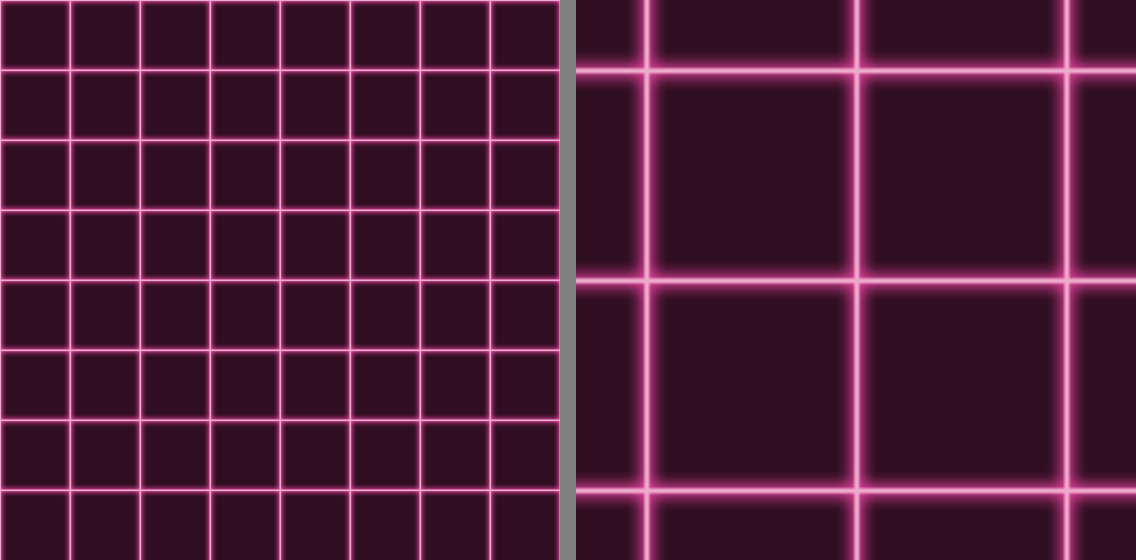
Left: the whole. Right: its middle third, enlarged.
This pattern is drawn by a three.js fragment shader. Its source:

```glsl
// Neon grid: thin pale pink lines with a soft magenta glow on dark plum,
// eight cells across and down. Each axis takes the distance to its nearest
// line, which drives a fading halo and a crisp core; the axes are then blended.

varying vec2 vUv;

const float CELLS = 8.0;
const vec2 LAST_LINE = vec2(8.0, 7.0);   // the lower border stays open
const float LINE_SHIFT = 0.0039;         // lengths below are in cells
const float CORE_HALF_WIDTH = 0.0117;
const float CORE_SOFTNESS = 0.0156;
const float GLOW_REACH = 0.11;
const float GLOW_STRENGTH = 0.88;

const vec3 BACKGROUND = vec3(0.185, 0.053, 0.13);
const vec3 GLOW_COLOR = vec3(0.90, 0.26, 0.62);
const vec3 CORE_COLOR = vec3(0.93, 0.67, 0.80);

// Distance to the nearest vertical (x) and horizontal (y) line.
vec2 lineDistance(vec2 p) {
  vec2 nearest = clamp(floor(p + 0.5), vec2(0.0), LAST_LINE);
  return abs(p - nearest - LINE_SHIFT);
}

// Joins the coverage of both axes without overshooting one.
float joinAxes(vec2 coverage) {
  return 1.0 - (1.0 - coverage.x) * (1.0 - coverage.y);
}

void main() {
  // Cells are counted from the upper left.
  vec2 grid = vec2(vUv.x, 1.0 - vUv.y) * CELLS;
  vec2 dist = lineDistance(grid);

  // Halo with a quadratic fade.
  vec2 fade = clamp(1.0 - dist / GLOW_REACH, 0.0, 1.0);
  float glow = joinAxes(GLOW_STRENGTH * fade * fade);

  // Bright core with smoothed edges.
  vec2 core = clamp((CORE_HALF_WIDTH - dist) / CORE_SOFTNESS + 0.5, 0.0, 1.0);

  vec3 color = mix(BACKGROUND, GLOW_COLOR, glow);
  color = mix(color, CORE_COLOR, joinAxes(core));
  gl_FragColor = vec4(color, 1.0);
}
```
